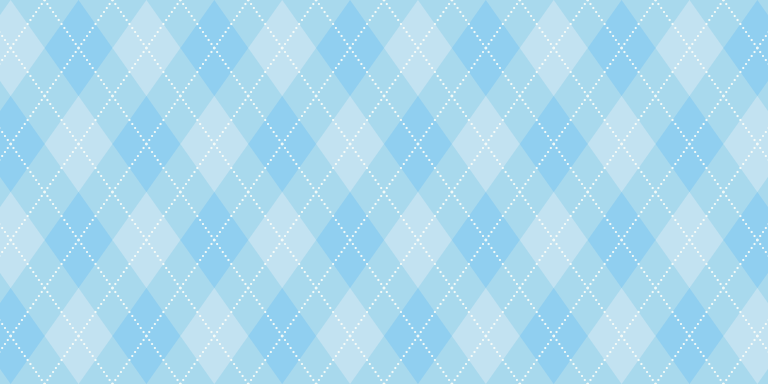
A WebGL 1 fragment shader for this pattern:

```glsl
precision highp float;

uniform vec2 u_resolution;

// Lengths are in units of the canvas height
const vec2 DIAMOND_SIZE = vec2(0.17678, 0.25);
const float DOTS_PER_SIDE = 12.0;     // stitches between two crossings
const float DOT_RADIUS = 0.0028;
const float CROSSING_RADIUS = 0.0037;
const float DOT_OPACITY = 0.92;

const vec3 GROUND_COLOR = vec3(0.66, 0.85, 0.93);
const vec3 PALE_COLOR = vec3(0.76, 0.885, 0.945);
const vec3 DEEP_COLOR = vec3(0.565, 0.81, 0.94);
const vec3 DOT_COLOR = vec3(0.98, 0.99, 0.97);

// Smoothed coverage of a shape from its signed distance (negative inside)
float coverage(float signedDistance, float pixel) {
  return clamp(0.5 - signedDistance / pixel, 0.0, 1.0);
}

// Distance to the diamond that touches the middle of each cell side
float diamondDistance(vec2 folded) {
  return (folded.x + folded.y - 0.5) / length(1.0 / DIAMOND_SIZE);
}

// Distance to the nearest stitch on the diagonals of the cell
float stitchDistance(vec2 folded) {
  float index = floor((folded.x + folded.y) * DOTS_PER_SIDE + 0.5);
  vec2 center = vec2(0.5 * index / DOTS_PER_SIDE);
  float fromCrossing = min(index, DOTS_PER_SIDE - index);
  float radius = mix(CROSSING_RADIUS, DOT_RADIUS, step(0.5, fromCrossing));
  return length((folded - center) * DIAMOND_SIZE) - radius;
}

void main() {
  float pixel = 1.0 / u_resolution.y;
  vec2 position = (gl_FragCoord.xy - 0.5 * u_resolution) * pixel;

  // One diamond per cell, folded into a single quadrant
  vec2 grid = position / DIAMOND_SIZE;
  vec2 cell = floor(grid);
  vec2 folded = abs(fract(grid) - 0.5);

  // Pale and deep diamonds alternate as on a checkerboard
  float isPale = mod(cell.x + cell.y, 2.0);
  vec3 diamondColor = mix(DEEP_COLOR, PALE_COLOR, step(0.5, isPale));

  vec3 color = mix(GROUND_COLOR, diamondColor,
                   coverage(diamondDistance(folded), pixel));
  color = mix(color, DOT_COLOR,
              DOT_OPACITY * coverage(stitchDistance(folded), pixel));

  gl_FragColor = vec4(color, 1.0);
}
```
